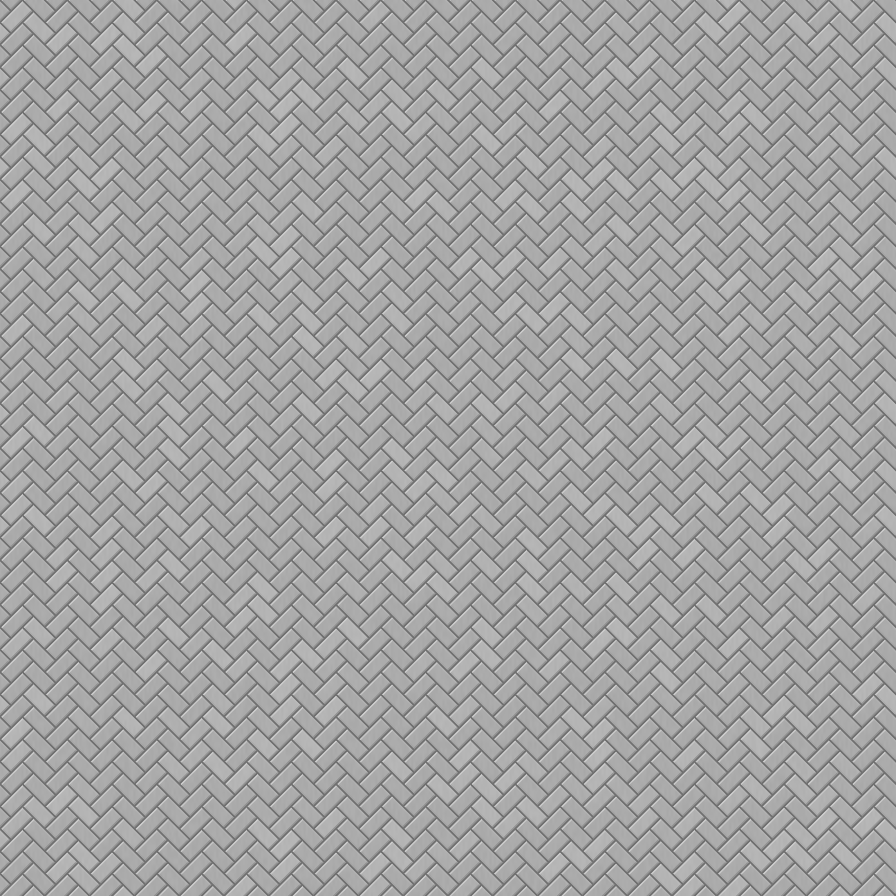
This pattern is drawn by a Shadertoy shader. Its source:

```glsl
// Grey herringbone paving of two-to-one blocks with lit bevels, dark joints and fine grain.

const float REPEATS = 20.0;      // zigzags across; twice as many courses down
const float JOINT_HALF = 0.055;  // lengths are in block widths
const float BEVEL = 0.15;
const vec3 FACE = vec3(0.67);
const vec3 PALE_FACE = vec3(0.71);
const vec3 HIGHLIGHT = vec3(0.81);
const vec3 SHADE = vec3(0.55);
const vec3 JOINT = vec3(0.44);

float hash(vec2 p) {
    vec3 q = fract(p.xyx * vec3(0.1031, 0.1030, 0.0973));
    q += dot(q, q.yzx + 33.33);
    return fract((q.x + q.y) * q.z);
}

// Value noise that wraps after a whole number of cells
float tileNoise(vec2 uv, vec2 cells) {
    vec2 p = uv * cells;
    vec2 i = floor(p);
    vec2 f = fract(p);
    f = f * f * (3.0 - 2.0 * f);
    vec2 lo = mod(i, cells);
    vec2 hi = mod(i + 1.0, cells);
    return mix(mix(hash(lo), hash(vec2(hi.x, lo.y)), f.x),
               mix(hash(vec2(lo.x, hi.y)), hash(hi), f.x), f.y);
}

// Finds the block under p: its lower corner and its size
void herringbone(vec2 p, out vec2 corner, out vec2 size) {
    vec2 cell = floor(p);
    float k = mod(cell.x - cell.y, 4.0);
    bool alongX = k < 1.5;
    corner = cell - (alongX ? vec2(k, 0.0) : vec2(0.0, 3.0 - k));
    size = alongX ? vec2(2.0, 1.0) : vec2(1.0, 2.0);
}

// Coverage of a strip of the given width beside an edge
float strip(float dist, float width, float aa) {
    return 1.0 - smoothstep(width - 0.5 * aa, width + 0.5 * aa, dist);
}

void mainImage(out vec4 fragColor, in vec2 fragCoord) {
    vec2 uv = fragCoord / iResolution.xy;
    float aa = 2.0 * sqrt(2.0) * REPEATS / min(iResolution.x, iResolution.y);

    // Diagonal axes: x runs up to the right, y up to the left
    vec2 p = 2.0 * REPEATS * vec2(uv.x + uv.y, uv.y - uv.x) - vec2(1.0, 0.0);
    vec2 corner, size;
    herringbone(p, corner, size);
    vec2 low = p - corner;
    vec2 high = size - low;

    // Tone of each block, with an identity that wraps at the canvas edges
    vec2 id = mod(vec2(corner.x - corner.y, corner.x + corner.y), 4.0 * REPEATS);
    float tone = hash(id + 7.0);
    vec3 color = mix(FACE, PALE_FACE, smoothstep(0.65, 0.95, tone));

    // Fine upright grain
    float grain = tileNoise(uv, vec2(400.0, 130.0)) - 0.5;
    color += 0.022 * grain;

    // Bevels lit from the upper left, slightly worn
    float wear = tileNoise(uv, vec2(160.0));
    float lit = max(strip(high.y, BEVEL, aa), 0.2 * strip(high.x, BEVEL, aa));
    float dim = max(strip(low.y, BEVEL, aa), 0.25 * strip(low.x, BEVEL, aa));
    color = mix(color, SHADE, 0.8 * dim);
    color = mix(color, HIGHLIGHT, lit * mix(0.65, 1.0, wear));

    // Joints
    float edge = min(min(low.x, low.y), min(high.x, high.y));
    color = mix(color, JOINT, strip(edge, JOINT_HALF, aa));

    fragColor = vec4(color, 1.0);
}
```
